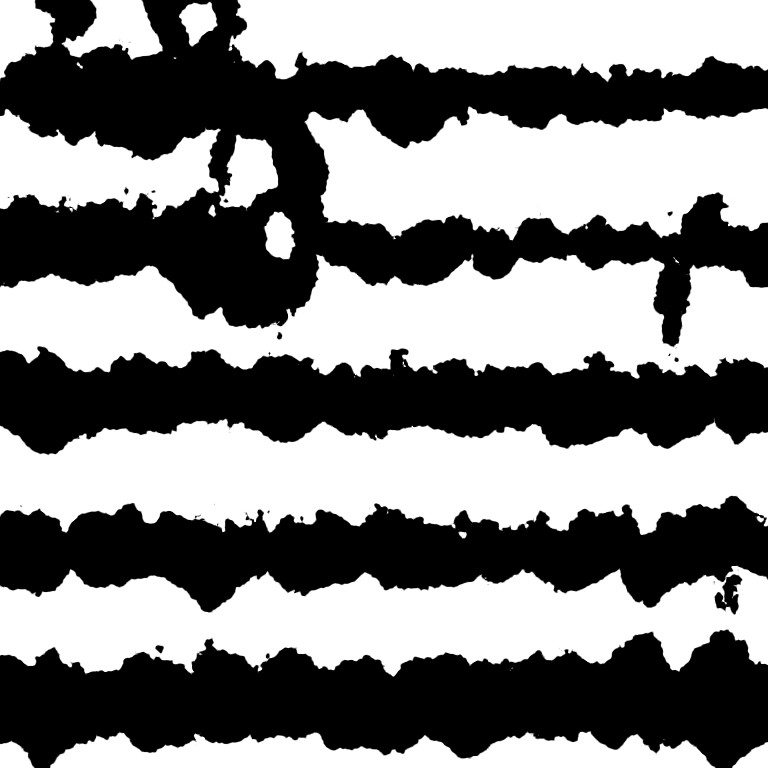
Reproduce this pattern procedurally as a WebGL 2 fragment shader.

```glsl
#version 300 es
precision highp float;
// Five ragged black bands on white, joined by a few dark bridges.
// A signed field of bands and ellipses is eroded by folded gradient noise:
// rounded lobes below each band, rough and speckled edges above.

uniform vec2 u_resolution;
out vec4 fragColor;

const vec3 INK = vec3(0.0);
const vec3 PAPER = vec3(1.0);

const int BANDS = 5;
const float BAND_PERIOD = 0.198;
const float FIRST_BAND = 0.085;
const float BAND_HALF[BANDS] = float[](0.061, 0.046, 0.050, 0.033, 0.042);

const float LOBE_FREQ = 9.0;    // lobes across the canvas
const float LOBE_DEPTH = 0.10;
const float LOBE_MEAN = 0.25;
const float ROUGH_FREQ = 34.0;
const float ROUGH_DEPTH = 0.021;
const float GRAIN_FREQ = 150.0;
const float GRAIN_DEPTH = 0.005;

// Ellipses: centre xy, radii zw
const int BRIDGES = 9;
const vec4 BRIDGE[BRIDGES] = vec4[](
  vec4(0.286, 0.775, 0.030, 0.110), vec4(0.393, 0.765, 0.026, 0.100),
  vec4(0.332, 0.655, 0.105, 0.095), vec4(0.876, 0.600, 0.030, 0.110),
  vec4(0.925, 0.710, 0.030, 0.050), vec4(0.250, 0.980, 0.065, 0.100),
  vec4(0.090, 0.970, 0.028, 0.090), vec4(0.120, 0.690, 0.220, 0.062),
  vec4(0.190, 0.880, 0.260, 0.070));
const int HOLES = 2;
const vec4 HOLE[HOLES] = vec4[](
  vec4(0.263, 0.971, 0.018, 0.018), vec4(0.367, 0.698, 0.017, 0.022));

// Integer hash to a direction-like vector in [-1, 1]
vec2 hashGradient(ivec2 cell) {
  uvec2 v = uvec2(cell + 4096) * 1664525u + 1013904223u;
  v.x += v.y * 1664525u;
  v.y += v.x * 1664525u;
  v ^= v >> 16u;
  v.x += v.y * 1664525u;
  v.y += v.x * 1664525u;
  v ^= v >> 16u;
  return vec2(v & 65535u) / 32767.5 - 1.0;
}

float gradientNoise(vec2 p) {
  ivec2 cell = ivec2(floor(p));
  vec2 f = fract(p);
  vec2 u = f * f * f * (f * (f * 6.0 - 15.0) + 10.0);
  float a = dot(hashGradient(cell), f);
  float b = dot(hashGradient(cell + ivec2(1, 0)), f - vec2(1, 0));
  float c = dot(hashGradient(cell + ivec2(0, 1)), f - vec2(0, 1));
  float d = dot(hashGradient(cell + ivec2(1, 1)), f - vec2(1, 1));
  return mix(mix(a, b, u.x), mix(c, d, u.x), u.y);
}

// Folded noise: round crests, sharp creases
float billow(vec2 p) {
  float sum = 0.0, gain = 1.0;
  for (int i = 0; i < 3; i++) {
    sum += gain * abs(gradientNoise(p));
    p = p * 2.1 + 17.3;
    gain *= 0.4;
  }
  return sum;
}

float roughness(vec2 p) {
  float sum = 0.0, gain = 1.0;
  for (int i = 0; i < 3; i++) {
    sum += gain * gradientNoise(p);
    p = p * 2.0 + 31.7;
    gain *= 0.55;
  }
  return sum;
}

// Positive inside
float ellipse(vec2 p, vec4 e) {
  return (1.0 - length((p - e.xy) / e.zw)) * min(e.z, e.w);
}

// Positive in ink, negative on paper
float inkField(vec2 p) {
  // Bands
  float q = (p.y - FIRST_BAND) / BAND_PERIOD;
  int row = clamp(int(floor(q + 0.5)), 0, BANDS - 1);
  float offset = q - float(row);
  float field = BAND_HALF[row] - abs(offset) * BAND_PERIOD;

  // Bridges and holes
  for (int i = 0; i < BRIDGES; i++) field = max(field, ellipse(p, BRIDGE[i]));
  for (int i = 0; i < HOLES; i++) field = min(field, -1.5 * ellipse(p, HOLE[i]));

  // Worn edges, rougher on the upper side of a band
  float upper = 0.5 + 0.5 * sin(6.28318 * offset);
  field += LOBE_DEPTH * (billow(p * vec2(1.0, 0.6) * LOBE_FREQ) - LOBE_MEAN);
  field += ROUGH_DEPTH * mix(0.15, 1.0, upper) * roughness(p * ROUGH_FREQ);
  return field + GRAIN_DEPTH * gradientNoise(p * GRAIN_FREQ);
}

void main() {
  vec2 p = gl_FragCoord.xy / u_resolution;
  float field = inkField(p);
  float edge = clamp(0.7 * fwidth(field), 1e-5, 2.0 / u_resolution.y);
  fragColor = vec4(mix(PAPER, INK, smoothstep(-edge, edge, field)), 1.0);
}
```
